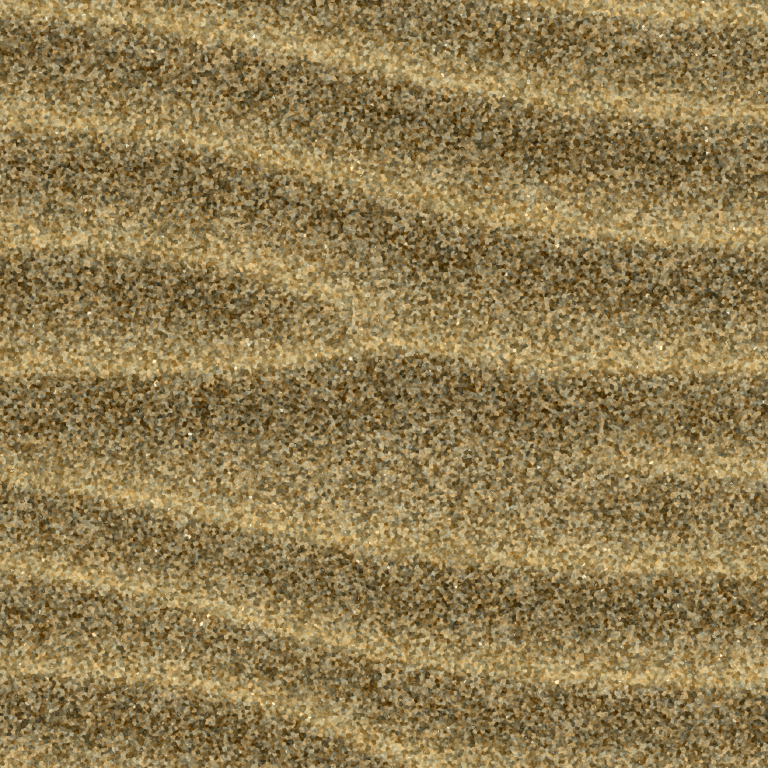
Reproduce this texture procedurally as a WebGL 1 fragment shader.

```glsl
precision highp float;
// Wind-rippled sand: slanting pale crests with soft troughs, covered in fine speckled grains.

uniform vec2 u_resolution;

const vec3 SAND = vec3(0.557, 0.482, 0.324);
const vec3 CREST_LIGHT = vec3(0.155, 0.135, 0.085);
const vec3 TROUGH_SHADE = vec3(0.085, 0.080, 0.065);
const vec3 GRAIN_TONE = vec3(1.0, 0.98, 0.90);
const vec3 GRAIN_TINT = vec3(0.07, -0.01, -0.09);
const vec3 GLINT_LIGHT = vec3(0.26, 0.27, 0.29);

const float GRAINS = 220.0;         // grains across the canvas
const float FINE_GRAINS = 390.0;
const float GRAIN_CONTRAST = 0.44;
const float FINE_CONTRAST = 0.20;
const float GLINT_SHARE = 0.018;
const float RIPPLE_SPACING = 0.143;
const float RIPPLE_DROP = 0.170;    // fall of a crest from left to right
const float GLOW_LENGTH = 0.034;    // pale slope above a crest
const float EDGE_LENGTH = 0.014;    // quick fall-off below a crest

vec3 hash3(vec2 p) {
  vec3 q = fract(p.xyx * vec3(0.1031, 0.1030, 0.0973));
  q += dot(q, q.yxz + 33.33);
  return fract((q.xxy + q.yzz) * q.zyx);
}

float bell(float x) {
  return exp(-x * x);
}

float logistic(float x) {
  return 1.0 / (1.0 + exp(-x));
}

// Soft cellular noise: three random values per grain, blended at the borders.
vec3 grainCells(vec2 p) {
  vec2 cell = floor(p);
  vec3 sum = vec3(0.0);
  float total = 0.0001;
  for (int j = -1; j <= 1; j++) {
    for (int i = -1; i <= 1; i++) {
      vec2 id = cell + vec2(float(i), float(j));
      vec2 away = id + hash3(id + 71.0).xy - p;
      float weight = exp(-7.5 * dot(away, away));
      sum += weight * hash3(id + 19.0);
      total += weight;
    }
  }
  return sum / total;
}

// Broad unevenness from layered, bent sines.
float drift(vec2 p) {
  float sum = 0.0;
  float gain = 0.5;
  for (int i = 0; i < 4; i++) {
    p = mat2(0.80, 0.60, -0.60, 0.80) * p * 1.8 + 1.7;
    sum += gain * sin(p.x + 1.3 * sin(p.y)) * cos(p.y * 0.8);
    gain *= 0.7;
  }
  return sum;
}

// Depth of a numbered crest below the top edge at position x.
float crestDepth(float n, float x) {
  float left = 0.007 + RIPPLE_SPACING * n + 0.042 * bell((n - 3.4) / 1.5);
  float centre = 0.45 - 0.25 * bell((n - 4.3) / 0.9);
  float width = 0.15 + 0.05 * cos(1.5708 * n);
  float fall = logistic((x - centre) / width) - logistic(-centre / width);
  float level = bell((n - 3.0) / 0.4);
  float rise = 0.028 * bell((x - 0.53) / 0.14);
  return left + mix(RIPPLE_DROP * fall, -rise, level);
}

// x: pale crest, y: dark trough, for signed depth d below the crest line.
vec2 rippleProfile(float d) {
  float glow = d < 0.0 ? exp(d / GLOW_LENGTH) : bell(d / EDGE_LENGTH);
  return vec2(glow, bell((d - 0.068) / 0.045));
}

vec2 ripples(vec2 p) {
  vec2 shade = vec2(0.0);
  for (int i = -1; i < 8; i++) {
    float n = float(i);
    float forked = 1.0 - step(0.5, abs(n - 2.0));
    float presence = 1.0 - forked * smoothstep(0.42, 0.58, p.x);
    shade = max(shade, presence * rippleProfile(p.y - crestDepth(n, p.x)));
  }
  // Short crest that emerges at the right.
  float stub = 0.592 + 0.024 * smoothstep(0.65, 1.0, p.x);
  float emerge = smoothstep(0.66, 0.86, p.x);
  return max(shade, emerge * vec2(0.9, 0.7) * rippleProfile(p.y - stub));
}

void main() {
  vec2 uv = gl_FragCoord.xy / u_resolution;
  float uneven = drift(uv * vec2(5.0, 9.0));
  float ragged = drift(uv * 24.0 + 5.0);

  // Ripple light and shade.
  vec2 bent = vec2(uv.x, 1.0 - uv.y + 0.0025 * uneven + 0.002 * ragged);
  vec2 shade = ripples(bent);
  float crest = shade.x * (0.92 + 0.14 * uneven);
  float trough = shade.y * (1.0 - shade.x);
  vec3 color = SAND + CREST_LIGHT * crest - TROUGH_SHADE * trough;
  color += 0.016 * uneven + 0.010 * ragged;

  // Coarse and fine grains, calmer on the crests.
  vec3 grain = grainCells(uv * GRAINS);
  vec3 fine = grainCells(uv * FINE_GRAINS + 37.0);
  float speckle = GRAIN_CONTRAST * (grain.x - 0.5) + FINE_CONTRAST * (fine.x - 0.5);
  color += GRAIN_TONE * speckle * (1.0 - 0.25 * crest);
  color += GRAIN_TINT * (grain.y + fine.y - 1.0);

  // Rare bright quartz grains.
  float glint = smoothstep(1.0 - 2.0 * GLINT_SHARE, 1.0 - 0.5 * GLINT_SHARE, grain.z);
  color += GLINT_LIGHT * glint;

  gl_FragColor = vec4(clamp(color, 0.0, 1.0), 1.0);
}
```
